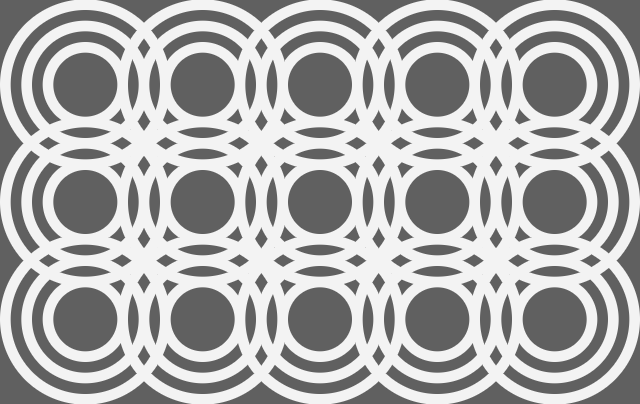
Write a Shadertoy shader that draws this pattern.

```glsl
// Five by three lattice of concentric ring targets, pale on dark grey.
// Each target has three equal bands around an empty core; neighbours overlap,
// and the union of all bands is drawn from one signed distance.

const vec2 GRID = vec2(5.0, 3.0);      // targets across and down
const float SPACING = 11.0;            // centre to centre, in band widths
const float CANVAS_WIDTH = 60.0;       // canvas width, in band widths
const vec3 GROUND = vec3(0.376);
const vec3 BAND = vec3(0.953);

// Signed distance to a circular band of given middle radius and width.
float bandDistance(float r, float radius, float width) {
    return abs(r - radius) - 0.5 * width;
}

// Union of evenly spaced concentric bands around the origin.
float targetDistance(vec2 p, float firstRadius, float pitch, float count) {
    float r = length(p);
    float k = clamp(round((r - firstRadius) / pitch), 0.0, count - 1.0);
    return bandDistance(r, firstRadius + k * pitch, 1.0);
}

// Union of all targets, with the lattice centred on the origin.
float latticeDistance(vec2 p, vec2 grid, float spacing) {
    float d = 1e3;
    for (float row = 0.0; row < grid.y; row++) {
        for (float col = 0.0; col < grid.x; col++) {
            vec2 centre = (vec2(col, row) - 0.5 * (grid - 1.0)) * spacing;
            d = min(d, targetDistance(p - centre, 3.5, 2.0, 3.0));
        }
    }
    return d;
}

void mainImage(out vec4 fragColor, in vec2 fragCoord) {
    // Canvas units: one unit is one band width.
    float pixel = CANVAS_WIDTH / iResolution.x;
    vec2 p = (fragCoord - 0.5 * iResolution.xy) * pixel;

    // Edge smoothing over one pixel.
    float d = latticeDistance(p, GRID, SPACING);
    float coverage = clamp(0.5 - d / pixel, 0.0, 1.0);

    fragColor = vec4(mix(GROUND, BAND, coverage), 1.0);
}
```
